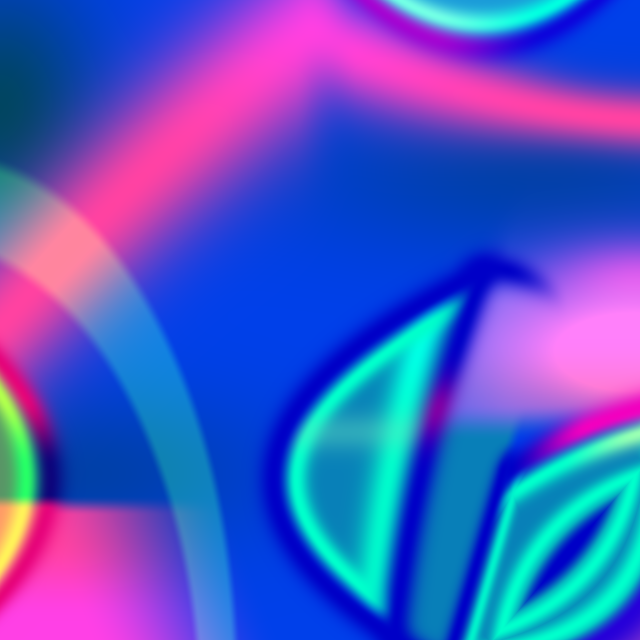
Give the GLSL for this background, as a three.js fragment shader.

```glsl
varying vec2 vUv;

const vec3 BLUE = vec3(0.0, 0.25, 0.92);
const vec3 DEEP = vec3(0.0, 0.25, 0.66);
const vec3 NAVY = vec3(0.0, 0.0, 0.78);
const vec3 TEAL = vec3(0.03, 0.5, 0.72);
const vec3 CYAN = vec3(0.0, 1.0, 0.8);
const vec3 ROSE = vec3(1.0, 0.26, 0.63);
const vec3 ORCHID = vec3(1.0, 0.25, 0.9);
const vec3 MAGENTA = vec3(0.95, 0.0, 0.75);

float glow(vec2 p, vec2 center, vec2 radius) {
  vec2 q = (p - center) / radius;
  return exp(-dot(q, q));
}

float stroke(float d, float width) {
  return exp(-d * d / (width * width));
}

float cover(float d, float soft) {
  return 1.0 - smoothstep(-soft, soft, d);
}

float ellipse(vec2 p, vec2 center, vec2 radius) {
  return (length((p - center) / radius) - 1.0) * radius.x;
}

vec3 backdrop(vec2 p) {
  vec3 col = mix(BLUE, DEEP, glow(p, vec2(0.85, 0.73), vec2(0.4, 0.13)));
  col = mix(col, DEEP, glow(p, vec2(0.12, 0.26), vec2(0.3, 0.13)));
  return mix(col, vec3(0.0, 0.27, 0.38), glow(p, vec2(0.0, 0.83), vec2(0.15, 0.2)));
}

vec3 ribbons(vec3 col, vec2 p) {
  float rise = p.y - (0.49 + 1.15 * p.x - 0.42 * p.x * p.x);
  float x = p.x - 0.5;
  float fall = p.y - (0.94 - 0.45 * x + 0.39 * x * x);
  float left = stroke(rise / 1.4, 0.105);
  float right = stroke(fall, mix(0.085, 0.046, smoothstep(0.0, 0.45, x)));
  float mask = mix(left, right, smoothstep(0.46, 0.56, p.x));
  vec3 pink = mix(ROSE, ORCHID, glow(p, vec2(0.5, 1.0), vec2(0.28, 0.18)));
  return mix(col, pink, mask);
}

vec3 lowerBlush(vec3 col, vec2 p) {
  float reach = 1.0 - smoothstep(0.06, 0.36, p.x - 0.4 * (0.2 - p.y));
  float mask = reach * cover(p.y - 0.21, 0.016);
  return mix(col, mix(ORCHID, ROSE, smoothstep(0.03, 0.16, p.y)), mask);
}

vec3 arch(vec3 col, vec2 p) {
  float outer = ellipse(p, vec2(-0.078, -0.068), vec2(0.447, 0.82));
  float inner = ellipse(p, vec2(-0.117, -0.12), vec2(0.43, 0.742));
  return col + vec3(0.06, 0.26, -0.01) * cover(outer, 0.008) * cover(-inner, 0.008);
}

// Rim, fill and bright inner line across a curved edge
vec3 rimmed(vec3 col, float s, vec3 rim, vec3 fill, vec3 line) {
  col = mix(col, rim, stroke(s - 0.035, 0.025));
  col = mix(col, fill, cover(s, 0.018));
  return mix(col, line, stroke(s, 0.019));
}

vec3 sideLens(vec3 col, vec2 p) {
  float y = p.y - 0.251;
  float s = p.x + 2.3 * y * y - 0.041;
  float warm = cover(y + 0.035, 0.012);
  float ends = smoothstep(0.02, 0.13, abs(y));
  vec3 rim = mix(vec3(0.05, 0.0, 0.48), vec3(0.9, 0.0, 0.48), max(warm, ends));
  vec3 fill = mix(vec3(0.35, 0.58, 0.4), vec3(1.0, 0.6, 0.4), warm);
  vec3 line = mix(mix(vec3(0.15, 1.0, 0.4), vec3(0.7, 1.0, 0.3), ends), vec3(1.0, 0.95, 0.35), warm);
  return rimmed(col, s, rim, fill, line);
}

vec3 topBowl(vec3 col, vec2 p) {
  float x = p.x - 0.753;
  float s = 1.0 - p.y + 2.3 * x * x - 0.037;
  float side = smoothstep(-0.08, 0.1, x);
  vec3 rim = mix(vec3(0.65, 0.0, 0.82), vec3(0.05, 0.0, 0.86), side);
  vec3 line = mix(vec3(0.45, 1.0, 0.9), vec3(0.0, 1.0, 0.88), side);
  return rimmed(col, s, rim, vec3(0.1, 0.6, 0.85), line);
}

vec3 largeLeaf(vec3 col, vec2 p, float seam, float stem) {
  float y = p.y - 0.251;
  float edge = (p.x - 0.427 - 3.07 * y * y) / sqrt(1.0 + 37.7 * y * y);
  float x = p.x - 0.755;
  float crown = p.y - 0.582 + 3.0 * x * x;
  float upper = smoothstep(0.31, 0.37, p.y);

  // Column and pale glow right of the seam
  vec3 column = mix(TEAL, vec3(0.3, 0.4, 0.95), upper);
  float open = cover(-seam, 0.015) * cover(crown + 0.03, 0.03);
  col = mix(col, column, open * mix(cover(stem, 0.012), cover(p.x - 0.86, 0.08), upper));
  float haze = glow(p, vec2(0.99, 0.45), vec2(0.24, 0.12));
  col = mix(col, ORCHID, 0.75 * glow(p, vec2(1.0, 0.56), vec2(0.13, 0.06)));
  vec3 pale = mix(vec3(1.0, 0.48, 0.8), vec3(1.0, 0.5, 0.98), smoothstep(0.36, 0.47, p.y));
  col = mix(col, pale, min(1.0, 1.3 * haze) * cover(-seam, 0.03) * upper);

  // Left blade
  float blade = cover(seam, 0.015);
  vec3 ray = mix(CYAN, vec3(0.0, 1.0, 0.92), smoothstep(0.3, 0.5, p.y));
  vec3 body = mix(TEAL, ray, stroke(seam + 0.035 + 0.05 * p.y, 0.032));
  body = mix(body, CYAN, stroke(edge - 0.036, 0.019));
  body = mix(body, vec3(0.4, 0.9, 0.75), 0.4 * stroke(p.y - 0.325, 0.03));
  col = mix(col, NAVY, stroke(edge, 0.022) * cover(p.x - 0.77, 0.03));
  col = mix(col, body, blade * cover(0.02 - edge, 0.014));
  float cap = smoothstep(0.7, 0.76, p.x) * cover(p.x - 0.84, 0.05);
  col = mix(col, NAVY, cap * stroke(crown, 0.022));
  vec3 vein = mix(NAVY, vec3(0.5, 0.0, 0.65), stroke(p.y - 0.36, 0.05));
  return mix(col, vein, stroke(seam, 0.024) * cover(crown, 0.015));
}

vec3 smallLeaf(vec3 col, vec2 p, float stem) {
  float x = p.x - 0.788;
  float top = p.y - 0.219 - 0.7 * x + x * x;
  vec2 q = p - vec2(0.879, 0.144);
  float along = dot(q, vec2(0.653, 0.757));
  float across = dot(q, vec2(0.757, -0.653));
  float lens = abs(across - 0.012) - 0.042 + 1.66 * along * along;
  float under = across - 0.108 + 2.3 * along * along;

  vec3 body = mix(TEAL, CYAN, max(stroke(lens, 0.017), stroke(under, 0.02)));
  body = mix(body, NAVY, cover(lens + 0.026, 0.012));
  vec3 shade = mix(vec3(0.15, 0.0, 0.85), vec3(0.5, 0.2, 0.82), smoothstep(0.04, 0.1, under));
  body = mix(body, shade, smoothstep(0.012, 0.04, under));
  vec3 lip = mix(CYAN, vec3(0.6, 1.0, 0.7), smoothstep(0.87, 1.0, p.x));
  body = mix(body, lip, max(stroke(top, 0.02), stroke(stem - 0.025, 0.011)));

  float right = smoothstep(-0.01, 0.012, stem);
  vec3 rim = mix(NAVY, MAGENTA, smoothstep(0.79, 0.92, p.x));
  col = mix(col, rim, stroke(top - 0.04, 0.026) * smoothstep(0.775, 0.8, p.x));
  col = mix(col, body, right * cover(top - 0.018, 0.016));
  return mix(col, NAVY, stroke(stem, 0.015) * cover(p.y - 0.29, 0.025));
}

void main() {
  vec2 p = vUv;
  float seam = p.x - (0.616 + 0.1 * p.y + 0.25 * p.y * p.y);
  float stem = p.x - (0.71 + 0.29 * p.y);
  vec3 col = ribbons(backdrop(p), p);
  col = arch(lowerBlush(col, p), p);
  col = topBowl(sideLens(col, p), p);
  col = largeLeaf(col, p, seam, stem);
  col = smallLeaf(col, p, stem);
  gl_FragColor = vec4(clamp(col, 0.0, 1.0), 1.0);
}
```
